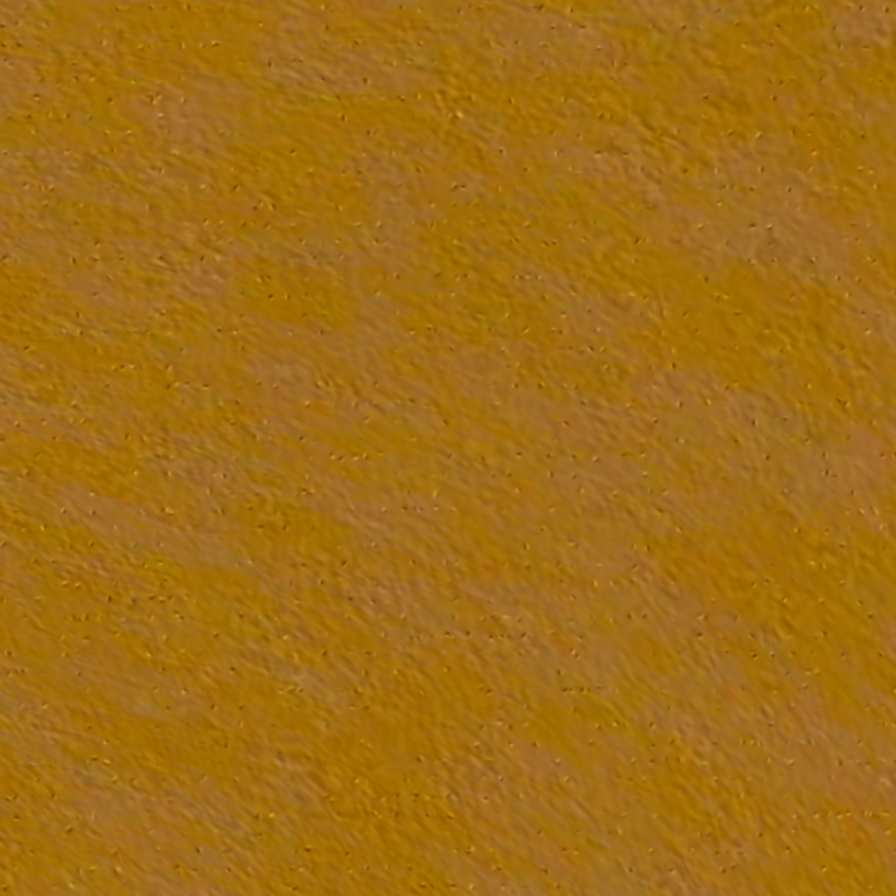
Reproduce this texture procedurally as a three.js fragment shader.

```glsl
// Ochre felt-like ground with slanted mottling, fine irregular grain and soft flecks.
varying vec2 vUv;

const vec3 VIVID_OCHRE = vec3(0.636, 0.430, 0.004);
const vec3 DULL_OCHRE = vec3(0.624, 0.426, 0.168);
const vec3 RED_GREEN_TINT = vec3(0.035, -0.030, 0.010);
const vec2 BLOTCH_SCALE = vec2(9.0, 22.0);
const vec2 MOTTLE_SCALE = vec2(34.0, 72.0);
const vec2 TINT_SCALE = vec2(22.0, 40.0);
const vec2 GRAIN_SCALE = vec2(80.0, 125.0);
const vec2 GRAIN_SHIFT = vec2(0.35, 0.70);
const float SLOPE_BOTTOM = 0.42;
const float SLOPE_TOP = 0.06;
const float BLOTCH_LOW = 0.27;
const float BLOTCH_HIGH = 0.76;
const float MOTTLE_SHARE = 0.36;
const float TINT_AMOUNT = 0.8;
const float SHADE_AMOUNT = 0.025;
const float GRAIN_AMOUNT = 0.085;
const float SPECK_CELLS = 50.0;
const float SPECK_SHARE = 0.30;
const float SPECK_AMOUNT = 0.17;
const int SPECK_LAYERS = 3;

float hash(vec2 p) {
  return fract(sin(dot(p, vec2(127.1, 311.7))) * 43758.5453);
}

float noise(vec2 p) {
  vec2 cell = floor(p);
  vec2 f = fract(p);
  f = f * f * (3.0 - 2.0 * f);
  float low = mix(hash(cell), hash(cell + vec2(1.0, 0.0)), f.x);
  float high = mix(hash(cell + vec2(0.0, 1.0)), hash(cell + vec2(1.0, 1.0)), f.x);
  return mix(low, high, f.y);
}

mat2 rotation(float angle) {
  float c = cos(angle);
  float s = sin(angle);
  return mat2(c, s, -s, c);
}

float fbm(vec2 p) {
  float sum = 0.0;
  float total = 0.0;
  float weight = 0.5;
  for (int i = 0; i < 4; i++) {
    sum += weight * noise(p);
    total += weight;
    p = rotation(0.2) * p * 2.03 + 17.3;
    weight *= 0.62;
  }
  return sum / total;
}

// Height difference along one direction, as if lit from the side
float embossedGrain(vec2 p) {
  vec2 bend = vec2(noise(p * 0.4), noise(p * 0.4 + 23.0)) * 2.5;
  vec2 a = p + bend;
  float coarse = noise(a) - noise(a + GRAIN_SHIFT);
  vec2 b = rotation(0.5) * p * 1.6 + 31.0;
  float fine = noise(b) - noise(b + GRAIN_SHIFT);
  return coarse * 0.55 + fine * 0.6;
}

// Scattered flecks of mixed size and strength, each with a faint opposite shadow
float specks(vec2 uv) {
  float sum = 0.0;
  for (int i = 0; i < SPECK_LAYERS; i++) {
    float seed = float(i) * 19.7;
    vec2 p = uv * SPECK_CELLS + seed * vec2(0.37, 0.71);
    vec2 id = floor(p) + seed;
    float present = step(1.0 - SPECK_SHARE, hash(id));
    vec2 jitter = vec2(hash(id + 3.1), hash(id + 5.7));
    vec2 d = fract(p) - mix(vec2(0.36), vec2(0.64), jitter);
    d = rotation(6.2832 * hash(id + 8.3)) * d;
    vec2 size = vec2(mix(0.11, 0.19, hash(id + 11.9)), mix(0.09, 0.13, hash(id + 17.4)));
    vec2 lit = d / size;
    vec2 shaded = (d + vec2(0.03, 0.15)) / size;
    float strength = mix(-1.0, 1.0, hash(id + 14.2));
    strength *= abs(strength);
    sum += present * strength * (exp(-dot(lit, lit)) - 0.6 * exp(-dot(shaded, shaded)));
  }
  return sum;
}

void main() {
  // Bands fall to the right, more steeply near the bottom
  vec2 flow = vUv;
  flow.y += vUv.x * mix(SLOPE_BOTTOM, SLOPE_TOP, vUv.y);

  // Broad blotches broken up by small mottles of vivid and dull ochre
  float blotch = fbm(flow * BLOTCH_SCALE);
  float mottle = fbm(flow * MOTTLE_SCALE + 57.0);
  float dullness = 0.5 + 1.3 * (mix(blotch, mottle, MOTTLE_SHARE) - 0.5);
  vec3 color = mix(VIVID_OCHRE, DULL_OCHRE, smoothstep(BLOTCH_LOW, BLOTCH_HIGH, dullness));

  // Occasional reddish and greenish patches
  float tint = fbm(flow * TINT_SCALE + 43.0) - 0.5;
  color += RED_GREEN_TINT * TINT_AMOUNT * tint * (0.6 + 4.0 * abs(tint));

  // Shading, fine grain in uneven strength, and flecks
  float light = SHADE_AMOUNT * (fbm(flow * 9.0 + 71.0) - 0.5);
  float roughness = mix(0.4, 1.6, noise(flow * vec2(22.0, 34.0) + 9.0));
  light += GRAIN_AMOUNT * roughness * embossedGrain(flow * GRAIN_SCALE);
  light += SPECK_AMOUNT * specks(vUv);
  color += light * vec3(1.0, 0.95, 0.80);

  gl_FragColor = vec4(clamp(color, 0.0, 1.0), 1.0);
}
```
